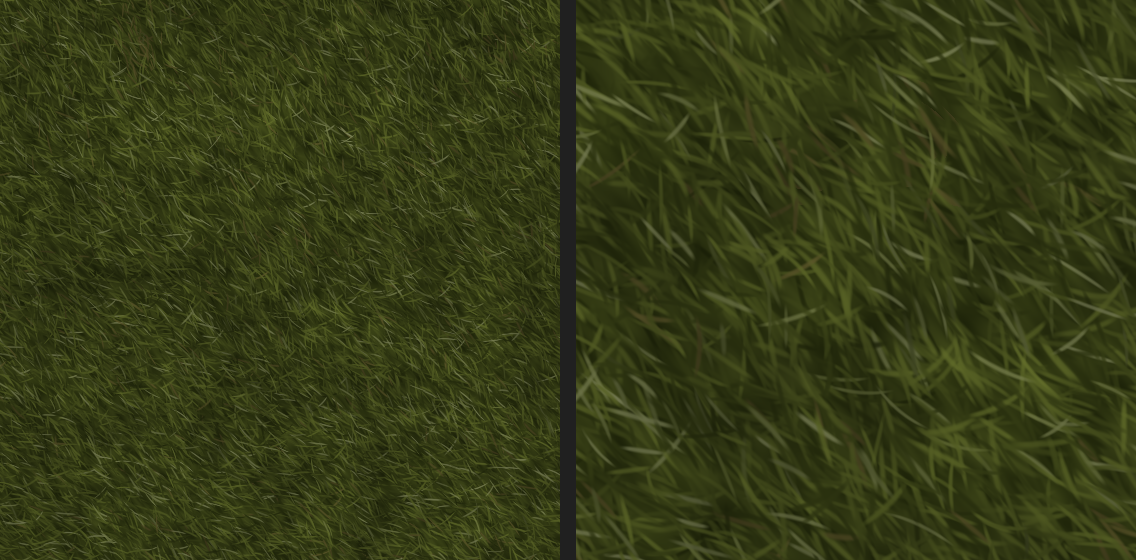
Left, the full canvas; right, a detail of the centre.
Give the GLSL for this texture, as a WebGL 1 fragment shader.

```glsl
precision highp float;
// Dense mown grass: soft, short blades leaning down to the right over dark turf.
uniform vec2 u_resolution;

#define GRID 34.0          // blade cells across the canvas
#define LAYERS 14          // blade layers, painted bottom to top
#define BLADE_LENGTH 0.025 // longest half length
#define BLADE_WIDTH 0.0033 // widest half width
#define SPREAD 0.90        // random turn of the blades, radians
#define OPACITY 0.80
#define PALE_SHARE 0.15
#define DARK_GREEN vec3(0.095, 0.116, 0.026)
#define LIGHT_GREEN vec3(0.310, 0.345, 0.132)
#define PALE_STRAW vec3(0.440, 0.460, 0.315)
#define DRY_BROWN vec3(0.320, 0.265, 0.150)

vec3 hash3(vec2 p) {
  vec3 q = fract(p.xyx * vec3(0.1031, 0.1030, 0.0973));
  q += dot(q, q.yxz + 33.33);
  return fract((q.xxy + q.yzz) * q.zyx);
}

vec2 gradientAt(vec2 cell) {
  float angle = 6.2832 * hash3(cell + 57.0).x;
  return vec2(cos(angle), sin(angle));
}

// Gradient noise, roughly -0.7 to 0.7
float gradientNoise(vec2 p) {
  vec2 i = floor(p), f = p - i;
  vec2 u = f * f * f * (f * (f * 6.0 - 15.0) + 10.0);
  vec2 e = vec2(1.0, 0.0);
  float low = mix(dot(gradientAt(i), f), dot(gradientAt(i + e), f - e), u.x);
  float high = mix(dot(gradientAt(i + e.yx), f - e.yx),
                   dot(gradientAt(i + 1.0), f - 1.0), u.x);
  return mix(low, high, u.y);
}

// Offset turned into the frame of a blade
vec2 turn(vec2 p, float angle) {
  float c = cos(angle), s = sin(angle);
  return vec2(c * p.x + s * p.y, c * p.y - s * p.x);
}

// Soft cover of a bent blade that narrows to both tips
float bladeCover(vec2 p, float halfLength, float halfWidth, float bend) {
  float along = p.x / halfLength;
  float across = abs(p.y - bend * halfLength * (along * along - 0.3));
  float width = halfWidth * (1.0 - 0.5 * along * along);
  return (1.0 - smoothstep(0.1 * width, width, across))
       * (1.0 - smoothstep(0.5, 1.0, abs(along)));
}

// Shaded turf between the blades
vec3 turf(vec2 p) {
  vec2 q = turn(p, -0.85);
  float streaks = gradientNoise(q * vec2(24.0, 105.0));
  float clumps = gradientNoise(p * 38.0 + 11.0);
  return mix(DARK_GREEN, LIGHT_GREEN, 0.32 + 0.35 * streaks + 0.25 * clumps);
}

void main() {
  vec2 p = gl_FragCoord.xy / min(u_resolution.x, u_resolution.y);

  // Slow changes of lean, light and dryness
  float lean = mix(-0.62, -1.02, clamp(p.y * 0.8 + p.x * 0.25, 0.0, 1.0))
             + 0.4 * gradientNoise(p * 5.0 + 3.0);
  float light = 1.03 + 0.19 * gradientNoise(p * 3.2 + 21.0)
              + 0.20 * gradientNoise(p * 11.0 + 8.0)
              + 0.20 * gradientNoise(p * 30.0 + 63.0);
  float dry = smoothstep(0.30, 0.62, gradientNoise(p * 6.0 + 40.0));

  vec3 color = turf(p);
  for (int layer = 0; layer < LAYERS; layer++) {
    float level = float(layer);
    float height = level / float(LAYERS - 1);
    vec2 grid = p * GRID + level * vec2(0.37, 0.61);
    vec2 home = floor(grid);
    for (int y = -1; y <= 1; y++) {
      for (int x = -1; x <= 1; x++) {
        vec2 cell = home + vec2(float(x), float(y));
        vec2 seed = cell + level * vec2(37.0, 71.0) + 5.0;
        vec3 place = hash3(seed);
        vec3 form = hash3(seed + 191.3);
        vec3 tint = hash3(seed + 417.7);

        // A few blades lie across the common lean
        float angle = lean + SPREAD * (place.z + form.x - 1.0)
                    + 1.1 * step(0.90, tint.z);
        vec2 local = turn((grid - cell - place.xy) / GRID, angle);
        float pale = step(1.0 - PALE_SHARE, tint.y) * step(0.35, height);
        float halfLength = BLADE_LENGTH * mix(0.45, 1.0, form.y);
        float halfWidth = BLADE_WIDTH * mix(0.6, 1.0, form.z) * (1.0 - 0.15 * pale);
        float cover = bladeCover(local, halfLength, halfWidth, 0.3 * (tint.z - 0.5));

        float tone = 0.90 * tint.x + 0.20 * height;
        vec3 blade = mix(DARK_GREEN, LIGHT_GREEN, tone);
        float brown = step(tint.y, 0.02 + 0.3 * dry);
        blade = mix(blade, DRY_BROWN, 0.6 * brown);
        blade = mix(blade, PALE_STRAW, pale * mix(0.15, 0.95, place.z));
        color = mix(color, blade, OPACITY * cover);
      }
    }
  }
  gl_FragColor = vec4(color * light, 1.0);
}
```
